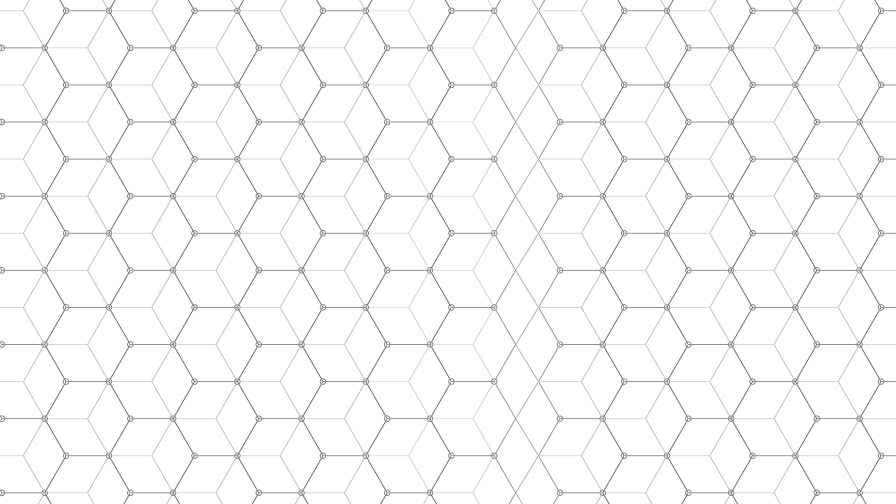
A Shadertoy shader for this pattern:

```glsl
const float SIDE = 0.08495;               // hexagon side, in canvas heights
const float ROW = 0.8660254;              // row spacing, in sides
const float TILE_WIDTH = 13.034;          // panel width, in sides
const float PANEL_END = 12.0;             // right end of the lattice in a panel
const vec2 OFFSET = vec2(0.0037, 0.0222); // first node, in canvas heights
const float LINE_WIDTH = 0.021;
const float NODE_RADIUS = 0.064;

float segmentDistance(vec2 p, vec2 a, vec2 b) {
    vec2 ab = b - a;
    float t = clamp(dot(p - a, ab) / dot(ab, ab), 0.0, 1.0);
    return length(p - a - ab * t);
}

// Pixel coverage of a line, also correct when thinner than a pixel
float stroke(float d, float width, float pixel) {
    vec2 edges = vec2(0.5, -0.5) * width - d;
    vec2 cover = clamp(edges / pixel + 0.5, 0.0, 1.0);
    return cover.x - cover.y;
}

float lineInk(vec2 p, vec2 a, vec2 b, float pixel) {
    return stroke(segmentDistance(p, a, b), LINE_WIDTH, pixel);
}

float ringInk(vec2 p, vec2 center, float pixel) {
    return stroke(abs(length(p - center) - NODE_RADIUS), LINE_WIDTH, pixel);
}

// Hexagon outlines, cube spokes and node rings of one folded cell
float cellInk(vec2 p, float x, float pixel) {
    float inner = step(0.0, x) * step(x, PANEL_END - 0.5);
    float hasSpoke = step(x, PANEL_END - 0.5);
    float hasNode = step(-0.25, x) * step(x, PANEL_END - 0.25);
    float fade = mix(1.0, 0.75, step(8.5, x));
    vec2 node = vec2(1.0, 0.0);
    vec2 hub = vec2(0.5, ROW);
    vec2 nextNode = vec2(1.5, ROW);

    float ink = 0.48 * lineInk(p, vec2(0.0), node, pixel);
    ink = max(ink, mix(0.45, 0.62, inner) * lineInk(p, node, nextNode, pixel));

    float spokes = max(lineInk(p, node, vec2(2.0, 0.0), pixel),
                       lineInk(p, vec2(-0.5, ROW), hub, pixel));
    ink = max(ink, 0.18 * fade * hasSpoke * spokes);
    ink = max(ink, 0.27 * fade * lineInk(p, hub, node, pixel));

    float rings = max(ringInk(p, vec2(0.0), pixel),
                      max(ringInk(p, node, pixel), ringInk(p, nextNode, pixel)));
    return max(ink, 0.52 * hasNode * rings);
}

// Thin crossing diagonals that join two panels
float seamInk(vec2 p, float pixel) {
    float gap = TILE_WIDTH - PANEL_END - 0.5;
    return 0.34 * lineInk(p, vec2(0.0), vec2(gap, ROW), pixel);
}

void mainImage(out vec4 fragColor, in vec2 fragCoord) {
    float pixel = 1.0 / (iResolution.y * SIDE);
    vec2 p = (fragCoord / iResolution.y - OFFSET) / SIDE;
    p.x = mod(p.x + 0.5, TILE_WIDTH) - 0.5;

    // Neighbouring columns step by one row; mirror each row pair
    float column = floor(p.x / 1.5);
    vec2 cell = vec2(p.x - 1.5 * column,
                     abs(mod(p.y - column * ROW + ROW, 2.0 * ROW) - ROW));

    float ink = p.x < PANEL_END ? cellInk(cell, p.x, pixel)
                                : seamInk(cell, pixel);
    fragColor = vec4(vec3(1.0 - ink), 1.0);
}
```
